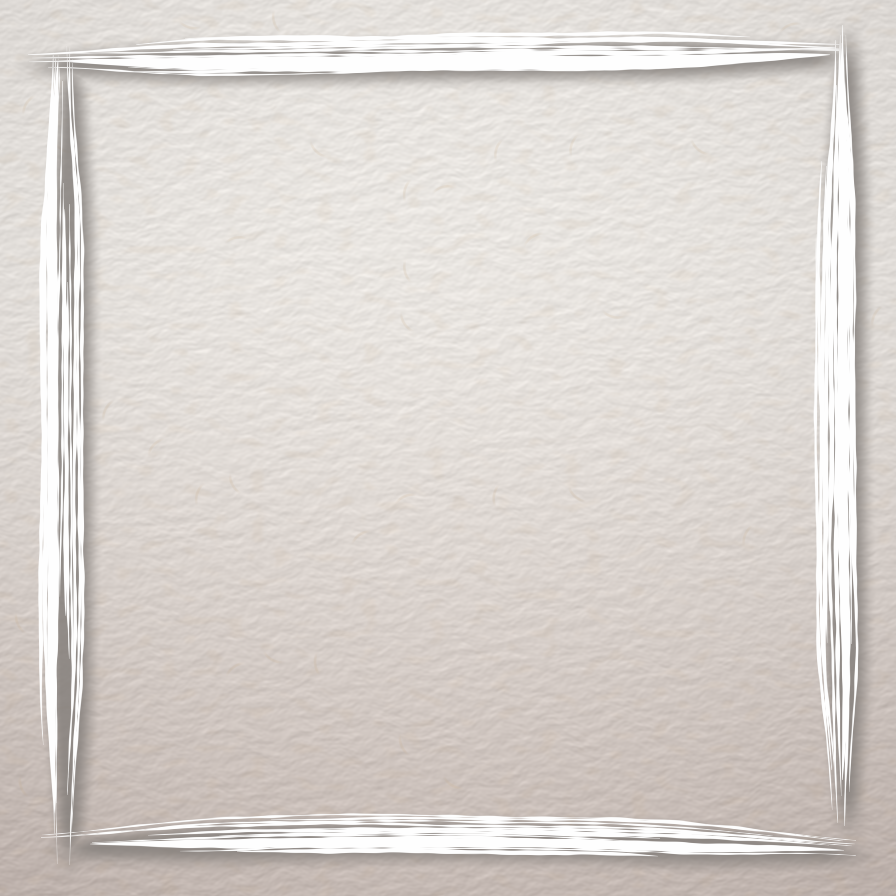
This background is drawn by a WebGL 1 fragment shader. Its source:

```glsl
precision highp float;
// Warm handmade paper with a square frame of scratchy white brush strokes and a soft drop shadow.

uniform vec2 u_resolution;

const vec3 PAPER_LIGHT = vec3(0.918, 0.905, 0.888);
const vec3 PAPER_DARK = vec3(0.815, 0.772, 0.748);
const vec3 FIBRE_TAN = vec3(0.77, 0.66, 0.52);
const vec3 SHADOW_GREY = vec3(0.51, 0.49, 0.475);
const vec3 STROKE_WHITE = vec3(0.998);

float hash(vec2 p) {
  return fract(sin(dot(p, vec2(127.1, 311.7))) * 43758.5);
}

vec2 gradientAt(vec2 cell) {
  float angle = 6.28318 * hash(cell);
  return vec2(cos(angle), sin(angle));
}

float gradientNoise(vec2 p) {
  vec2 i = floor(p), f = fract(p);
  vec2 u = f * f * f * (f * (f * 6.0 - 15.0) + 10.0);
  vec2 e = vec2(0.0, 1.0);
  float low = mix(dot(gradientAt(i), f), dot(gradientAt(i + e.yx), f - e.yx), u.x);
  float high = mix(dot(gradientAt(i + e.xy), f - e.xy), dot(gradientAt(i + 1.0), f - 1.0), u.x);
  return mix(low, high, u.y);
}

// Pulp relief: horizontally stretched, gently warped ridges
float pulpHeight(vec2 p) {
  p.y += 0.008 * gradientNoise(p * 22.0) - 0.12 * p.x;
  vec2 q = p * vec2(42.0, 80.0);
  float height = 0.0, amplitude = 0.5;
  for (int i = 0; i < 3; i++) {
    height += amplitude * gradientNoise(q);
    q = q * 1.93 + 17.3;
    amplitude *= 0.62;
  }
  return height;
}

// Sparse short curved fibres, one candidate per grid cell
float fibres(vec2 p, float density) {
  vec2 g = p * density, cell = floor(g);
  vec2 d = fract(g) - 0.35 - 0.3 * vec2(hash(cell + 3.1), hash(cell + 7.7));
  float angle = 3.14159 * hash(cell + 1.9);
  float c = cos(angle), s = sin(angle);
  d = vec2(c * d.x + s * d.y, c * d.y - s * d.x);
  d.y += d.x * d.x;
  float line = smoothstep(0.05, 0.01, abs(d.y)) * smoothstep(0.3, 0.1, abs(d.x));
  return line * step(0.9, hash(cell + 5.3));
}

vec3 paper(vec2 p) {
  vec3 colour = mix(PAPER_DARK, PAPER_LIGHT, smoothstep(-0.1, 0.8, p.y));
  vec2 fromCentre = p - vec2(0.48, 0.6);
  colour -= 0.15 * dot(fromCentre, fromCentre) * vec3(0.95, 1.0, 0.98);
  float relief = pulpHeight(p) - pulpHeight(p + vec2(-0.001, 0.003));
  colour += 0.115 * clamp(relief, -0.6, 0.6);
  float warmth = smoothstep(0.1, 0.5, gradientNoise(p * vec2(40.0, 70.0) + 9.0));
  colour = mix(colour, FIBRE_TAN, 0.09 * warmth);
  return mix(colour, FIBRE_TAN, 0.17 * fibres(p, 21.0));
}

// One stroke with pointed ends; u runs 0 to 1 along it, offset is the distance across
float stroke(float u, float offset, float halfWidth, float soft) {
  float taper = pow(clamp(6.0 * u * (1.0 - u), 0.0, 1.0), 0.7);
  float inside = step(0.0, u) * step(u, 1.0);
  return inside * smoothstep(soft, -soft, abs(offset) - halfWidth * taper);
}

// Width of a bundle along its bar: narrow tips, then nearly parallel sides
float envelope(float u) {
  return 0.42 + 0.58 * smoothstep(0.0, 0.24, min(u, 1.0 - u));
}

// Bundle of strokes; q.x runs along the bar, q.y across it
float scribble(vec2 q, float spread, float core, float coreWidth, float seed, float soft) {
  float rough = 0.0016 * gradientNoise(vec2(q.x * 30.0, q.y * 120.0 + seed));
  float bend = 0.004 * gradientNoise(vec2(q.x * 4.0, seed + 0.5));
  float cover = stroke((q.x - 0.06) / 0.92, q.y - core * envelope(q.x) - bend, coreWidth + rough, soft);
  for (int i = 0; i < 13; i++) {
    vec2 id = vec2(float(i), seed);
    float start = 0.34 * pow(hash(id + 0.13), 2.0);
    float end = 1.0 - 0.34 * pow(hash(id + 0.37), 2.0);
    float u = (q.x - start) / (end - start);
    float lane = spread * (float(i) / 6.0 - 1.0) * envelope(q.x);
    float tilt = 0.013 * (hash(id + 0.71) - 0.5) * (u - 0.5);
    float wander = 0.004 * gradientNoise(vec2(q.x * 5.0, float(i) * 3.7 + seed));
    float halfWidth = mix(0.0008, 0.0026, hash(id + 0.91)) + rough;
    cover = max(cover, stroke(u, q.y - lane - tilt - wander, halfWidth, soft));
  }
  return cover;
}

float barShadow(vec2 q, float spread) {
  float across = smoothstep(0.016, -0.011, abs(q.y) - spread * envelope(q.x));
  return across * smoothstep(-0.02, 0.06, q.x) * smoothstep(1.02, 0.94, q.x);
}

// Bar coordinates: span is (start, end) along; the axis may slope and arch
vec2 barSpace(vec2 p, vec2 span, float axis, float slope, float arch) {
  float u = (p.x - span.x) / (span.y - span.x);
  return vec2(u, p.y - axis - slope * (u - 0.5) - arch * 4.0 * u * (1.0 - u));
}
vec2 topBar(vec2 p) { return barSpace(p, vec2(0.02, 0.945), 0.939, 0.009, 0.001); }
vec2 leftBar(vec2 p) { return barSpace(p.yx, vec2(0.035, 0.950), 0.069, 0.002, 0.0); }
vec2 rightBar(vec2 p) { return barSpace(p.yx, vec2(0.075, 0.975), 0.937, 0.0, -0.004); }
vec2 bottomBar(vec2 p) { return barSpace(p, vec2(0.045, 0.960), 0.056, -0.006, 0.014); }

void main() {
  vec2 p = gl_FragCoord.xy / u_resolution;
  float soft = 0.7 / min(u_resolution.x, u_resolution.y);

  vec2 s = p - vec2(0.010, -0.008);
  float shade = max(max(barShadow(topBar(s), 0.018), barShadow(leftBar(s), 0.020)),
                    max(barShadow(rightBar(s), 0.019), barShadow(bottomBar(s), 0.018)));

  float ink = max(scribble(topBar(p), 0.020, -0.010, 0.0075, 2.0, soft),
                  scribble(leftBar(p), 0.022, -0.011, 0.0060, 5.0, soft));
  ink = max(ink, scribble(rightBar(p), 0.021, 0.009, 0.0055, 8.0, soft));
  ink = max(ink, scribble(bottomBar(p), 0.020, -0.010, 0.0055, 11.0, soft));

  vec3 colour = mix(paper(p), SHADOW_GREY, 0.82 * shade);
  gl_FragColor = vec4(mix(colour, STROKE_WHITE, ink), 1.0);
}
```
